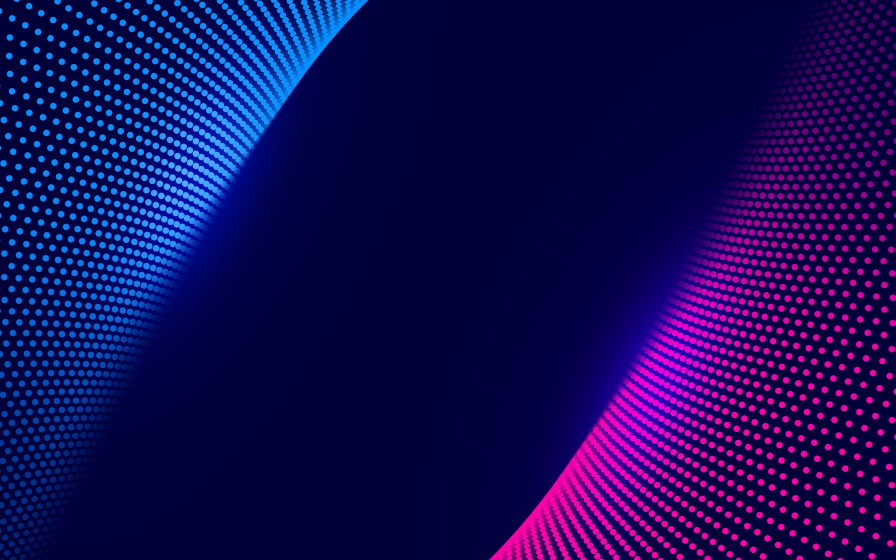
A Shadertoy shader for this background:

```glsl
const float DOT_RADIUS = 0.0058;
const float SIDE_SHIFT = 0.069;
const vec3 NIGHT = vec3(0.0, 0.0, 0.222);
const vec3 AZURE = vec3(0.03, 0.56, 1.0);
const vec3 ROYAL = vec3(0.0, 0.37, 0.85);
const vec3 SKY = vec3(0.32, 0.68, 1.0);
const vec3 HOT_PINK = vec3(1.0, 0.0, 0.66);
const vec3 PURPLE = vec3(0.66, 0.0, 0.62);
const vec3 MAGENTA = vec3(0.95, 0.0, 0.85);
const vec3 BLUE_GLOW = vec3(0.0, 0.04, 0.46);
const vec3 VIOLET_GLOW = vec3(0.14, 0.0, 0.52);

// Horizontal position of the curved sheet border at height y
float borderX(float y) {
    return 0.10 + 0.47 * y + 0.09 * pow(clamp(y, 0.0, 1.1), 6.0);
}

// Lattice coordinates: columns crowd toward the border, rows fan outward
vec2 sheetGrid(vec2 p) {
    float depth = borderX(p.y) - p.x;
    float tightest = mix(0.012, 0.007, p.y);
    float growth = 0.055;
    float column = log(max(1.0 + depth * growth / tightest, 0.01)) / growth;
    float row = (p.y - 0.9) / (0.0145 + 0.013 * depth);
    return vec2(column, row);
}

// Round dots in canvas space, using the local scale of the lattice
float dotCoverage(vec2 p, float radius, float pixel) {
    float stepSize = 0.0005;
    vec2 grid = sheetGrid(p);
    vec2 gridDx = (sheetGrid(p + vec2(stepSize, 0.0)) - grid) / stepSize;
    vec2 gridDy = (sheetGrid(p + vec2(0.0, stepSize)) - grid) / stepSize;
    grid.y += 0.5 * mod(floor(grid.x), 2.0);
    vec2 offset = inverse(mat2(gridDx, gridDy)) * (fract(grid) - 0.5);
    return 1.0 - smoothstep(radius - 0.7 * pixel, radius + 0.7 * pixel, length(offset));
}

// Gaussian glow stretched along the slope of the border
float slantedGlow(vec2 p, vec2 center, vec2 size) {
    vec2 along = normalize(vec2(0.5, 1.0));
    vec2 delta = p - center;
    vec2 local = vec2(dot(delta, vec2(along.y, -along.x)), dot(delta, along)) / size;
    return exp(-dot(local, local));
}

// One dotted sheet, drawn over the given backdrop
vec3 dottedSheet(vec3 backdrop, vec2 p, float pixel, vec3 bright, vec3 dim,
                 vec3 highlight, vec3 glowColor) {
    float core = slantedGlow(p, vec2(0.36, 0.68), vec2(0.085, 0.24));
    float halo = slantedGlow(p, vec2(0.38, 0.66), vec2(0.18, 0.40));
    vec3 color = backdrop + glowColor * (0.85 * core + 0.15 * halo);
    float depth = borderX(p.y) - p.x;
    if (depth < 0.0) return color;

    // Crisp upper border, long fade along the lower border
    float fadeWidth = mix(0.11, 0.004, smoothstep(0.35, 0.85, p.y));
    float fade = smoothstep(0.0, fadeWidth, depth);
    float strength = mix(0.38, 1.0, smoothstep(-0.05, 0.6, p.y));
    float solid = min(1.25 * exp(-depth / 0.04), 1.0) * smoothstep(0.6, 0.9, p.y);
    float coverage = max(dotCoverage(p, DOT_RADIUS, pixel), solid);

    vec3 ink = mix(dim, bright, smoothstep(0.1, 0.8, p.y));
    ink = mix(ink, highlight, slantedGlow(p, vec2(0.34, 0.69), vec2(0.08, 0.17)));
    return mix(color, ink, coverage * fade * strength);
}

void mainImage(out vec4 fragColor, in vec2 fragCoord) {
    float pixel = 1.0 / iResolution.y;
    vec2 p = fragCoord * pixel;
    float width = iResolution.x * pixel;
    vec2 turned = vec2(width - SIDE_SHIFT - p.x, 1.0 - p.y);

    vec3 color = dottedSheet(NIGHT, p, pixel, AZURE, ROYAL, SKY, BLUE_GLOW);
    color = dottedSheet(color, turned, pixel, HOT_PINK, PURPLE, MAGENTA, VIOLET_GLOW);
    fragColor = vec4(color, 1.0);
}
```
